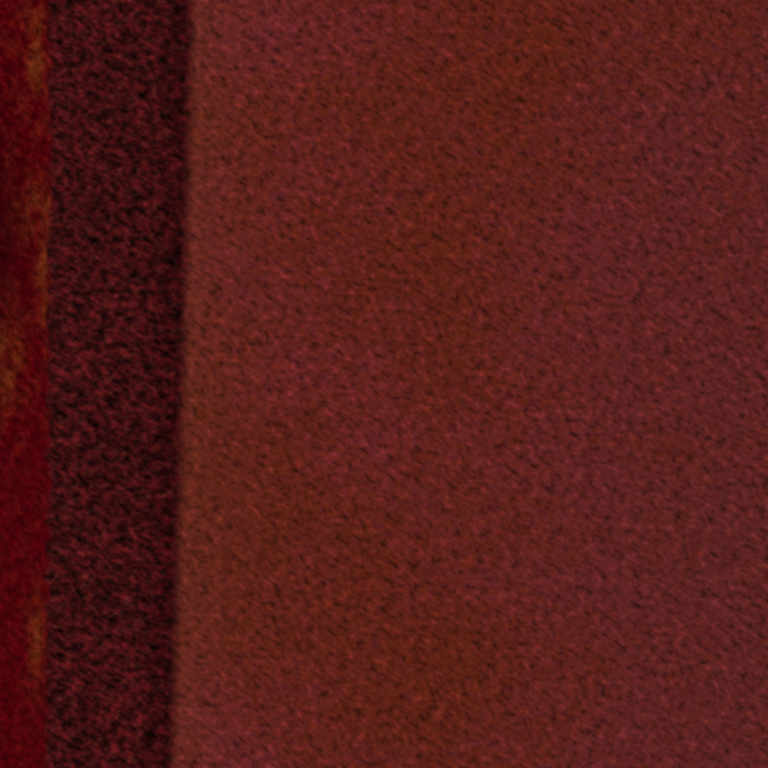
Give the GLSL for this texture, as a WebGL 2 fragment shader.

```glsl
#version 300 es
precision highp float;
// A grainy wine-red wall beside a dark vertical band and a glowing red strip.
// Soft gaussian stains tint the wall between plum and rust; octaves of slightly
// stretched gradient noise give a dense slanted grain in brightness and hue.

uniform vec2 u_resolution;
out vec4 fragColor;

const vec3 PLUM = vec3(0.400, 0.137, 0.150);
const vec3 RUST = vec3(0.358, 0.127, 0.080);
const vec3 DUSK = vec3(0.362, 0.136, 0.138);
const vec3 RIM = vec3(0.400, 0.172, 0.122);
const vec3 GLINT = vec3(0.040, 0.012, 0.024);
const vec3 BAND = vec3(0.228, 0.055, 0.062);
const vec3 BAND_SHADE = vec3(0.190, 0.038, 0.048);
const vec3 BAND_FLECK = vec3(0.045, 0.040, 0.022);
const vec3 CRIMSON = vec3(0.290, 0.012, 0.038);
const vec3 EMBER = vec3(0.385, 0.150, 0.065);
const vec3 SOOT = vec3(0.160, 0.010, 0.025);

const float STRIP_EDGE = 0.066;
const float BAND_TOP = 0.250;
const float BAND_BOTTOM = 0.224;
const float GRAIN_SCALE = 64.0;
const float WALL_GRAIN = 0.34;
const float WALL_PITS = 0.13;
const float WALL_MOTTLE = 0.07;
const float BAND_GRAIN = 1.05;
const float STRIP_GRAIN = 0.42;
const float HUE_GRAIN = 0.70;

// Stains on the wall: centre, radius, strength (positive rust, negative plum)
const vec4 STAINS[10] = vec4[10](
  vec4(0.70, 0.97, 0.16, 0.40), vec4(0.55, 0.84, 0.17, 0.25),
  vec4(0.31, 0.83, 0.08, 0.25), vec4(0.53, 0.60, 0.14, 0.36),
  vec4(0.29, 0.43, 0.11, 0.34), vec4(0.35, 0.25, 0.16, 0.40),
  vec4(0.56, 0.11, 0.15, 0.48), vec4(0.42, 0.51, 0.09, -0.20),
  vec4(0.27, 0.02, 0.08, -0.35), vec4(0.32, 0.95, 0.09, -0.20));

// Flares in the strip: centre, half width, half height
const vec4 FLARES[5] = vec4[5](
  vec4(0.046, 0.930, 0.016, 0.060), vec4(0.038, 0.730, 0.022, 0.035),
  vec4(0.058, 0.650, 0.010, 0.080), vec4(0.006, 0.540, 0.022, 0.070),
  vec4(0.047, 0.165, 0.013, 0.060));

vec2 gradientAt(vec2 cell) {
  uvec2 q = uvec2(ivec2(cell) + 4096) * uvec2(1597u, 3812u);
  uint h = (q.x ^ (q.y * 2713u)) * 747796u + 28913u;
  h = ((h >> 15u) ^ h) * 277803u;
  h = (h >> 13u) ^ h;
  float angle = float(h & 65535u) * 6.28318 / 65536.0;
  return vec2(cos(angle), sin(angle));
}

// Gradient noise, roughly -1 to 1
float noise(vec2 p) {
  vec2 i = floor(p), f = p - i;
  vec2 u = f * f * f * (f * (f * 6.0 - 15.0) + 10.0);
  vec2 e = vec2(1.0, 0.0);
  float a = dot(gradientAt(i), f);
  float b = dot(gradientAt(i + e.xy), f - e.xy);
  float c = dot(gradientAt(i + e.yx), f - e.yx);
  float d = dot(gradientAt(i + e.xx), f - e.xx);
  return 1.4 * mix(mix(a, b, u.x), mix(c, d, u.x), u.y);
}

float fbm(vec2 p) {
  float sum = 0.0, amp = 0.6;
  for (int k = 0; k < 4; k++) {
    sum += amp * noise(p);
    p = mat2(1.6, 1.2, -1.2, 1.6) * p + 7.3;
    amp *= 0.5;
  }
  return sum;
}

// Dense grain, stretched along the given slope angle
float grain(vec2 p, float angle) {
  float c = cos(angle), s = sin(angle);
  vec2 q = mat2(c, -s, s, c) * p * GRAIN_SCALE * vec2(0.9, 1.35);
  return 0.40 * noise(q) + 0.50 * noise(q * 1.65 + 19.3) + 0.34 * noise(q * 2.7 + 51.7);
}

vec3 wall(vec2 p, float rimDistance) {
  float stain = 0.40 + 0.38 * fbm(p * 11.0 + 3.0);
  for (int k = 0; k < 10; k++) {
    vec2 d = (p - STAINS[k].xy) / STAINS[k].z;
    stain += STAINS[k].w * exp(-dot(d, d));
  }
  stain -= 0.25 * smoothstep(0.62, 0.85, p.x) * smoothstep(1.0, 0.8, p.y);
  stain += HUE_GRAIN * grain(p * 0.8 + 2.0, -0.62);
  vec3 base = mix(PLUM, DUSK, smoothstep(0.45, 0.95, p.x));
  vec3 col = mix(base, RUST, smoothstep(-0.1, 1.1, stain));
  col = mix(col, RIM, 0.6 * exp(-max(rimDistance, 0.0) / 0.05));
  float g = grain(p, -0.62);
  col *= 1.0 + WALL_GRAIN * g - WALL_PITS * smoothstep(0.1, 0.7, -g);
  col *= 1.0 + WALL_MOTTLE * fbm(p * 26.0 + 31.0);
  return col + GLINT * smoothstep(0.2, 0.75, g);
}

vec3 band(vec2 p, float rimDistance) {
  vec3 col = mix(BAND, BAND_SHADE, smoothstep(-0.06, -0.005, rimDistance));
  col *= 1.0 + 0.25 * fbm(p * 16.0 + 11.0);
  float g = grain(p * 0.9 + 5.0, -0.5);
  float fleck = smoothstep(0.0, 0.6, grain(p * 0.9 + 8.0, 0.5));
  return col * max(1.0 + BAND_GRAIN * g, 0.22) + BAND_FLECK * fleck;
}

vec3 strip(vec2 p) {
  float cloud = fbm(p * vec2(52.0, 28.0));
  float g = grain(p + 9.0, -0.9);
  float heat = 0.08 + 0.45 * cloud + 0.28 * g;
  heat *= mix(0.5, 1.0, smoothstep(0.35, 0.55, p.y));
  for (int k = 0; k < 5; k++) {
    vec2 d = (p - FLARES[k].xy) / FLARES[k].zw;
    heat += (0.72 + 0.7 * cloud) * exp(-dot(d, d));
  }
  vec3 col = mix(CRIMSON, EMBER, clamp(heat, 0.0, 1.0));
  vec2 s = (p - vec2(0.0, 0.70)) / vec2(0.035, 0.14);
  col = mix(col, SOOT, 0.6 * exp(-dot(s, s)));
  return col * (1.0 + STRIP_GRAIN * g);
}

void main() {
  vec2 p = gl_FragCoord.xy / u_resolution;
  float rim = p.x - mix(BAND_BOTTOM, BAND_TOP, p.y) - 0.004 * p.y * (1.0 - p.y);
  float stripEdge = STRIP_EDGE - 0.006 * (1.0 - p.y) + 0.006 * noise(p * 55.0);
  vec3 col = mix(band(p, rim), wall(p, rim), smoothstep(-0.011, 0.011, rim));
  col = mix(strip(p), col, smoothstep(-0.005, 0.005, p.x - stripEdge));
  fragColor = vec4(clamp(col, 0.0, 1.0), 1.0);
}
```
